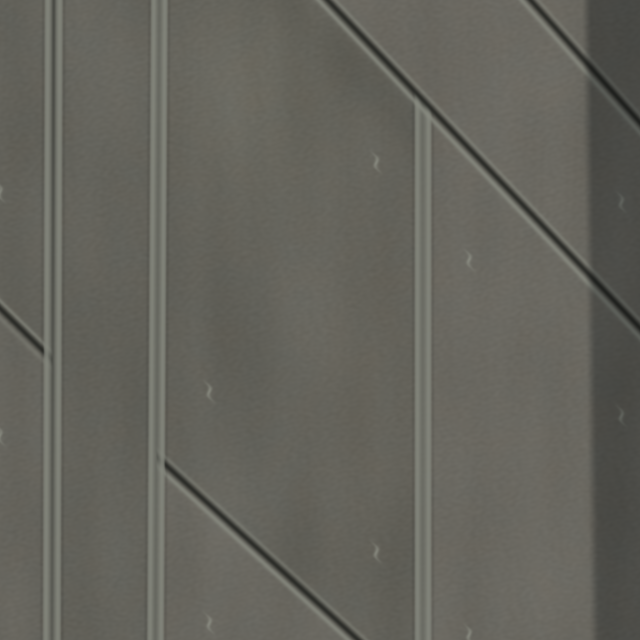
A Shadertoy shader for this texture:

```glsl
#define PANEL vec3(0.385, 0.381, 0.352)
#define PALE_PANEL vec3(0.422, 0.413, 0.384)
#define RIDGE vec3(0.535, 0.545, 0.505)
#define GROOVE vec3(0.15, 0.155, 0.14)
#define SHADOW_GAIN vec3(0.705, 0.72, 0.73)
#define GRAIN 0.022
#define MOTTLE 0.026

vec2 hashGradient(vec2 cell) {
    vec2 q = vec2(dot(cell, vec2(127.1, 311.7)), dot(cell, vec2(269.5, 183.3)));
    return fract(sin(q) * 43758.5) * 2.0 - 1.0;
}

float gradientNoise(vec2 p) {
    vec2 i = floor(p), f = fract(p);
    vec2 w = f * f * f * (f * (f * 6.0 - 15.0) + 10.0);
    vec2 e = vec2(0.0, 1.0);
    float low = mix(dot(hashGradient(i), f),
                    dot(hashGradient(i + e.yx), f - e.yx), w.x);
    float high = mix(dot(hashGradient(i + e.xy), f - e.xy),
                     dot(hashGradient(i + e.yy), f - e.yy), w.x);
    return mix(low, high, w.y);
}

float bell(float d, float width) {
    return exp(-d * d / (width * width));
}

float step01(float edge, float x) {
    return smoothstep(edge - 0.002, edge + 0.002, x);
}

// Signed distance to a line falling to the right; positive above it
float slantDistance(vec2 p, vec2 anchor, float fall) {
    return (p.y - anchor.y + fall * (p.x - anchor.x)) / sqrt(1.0 + fall * fall);
}

// Upright joint: pale strip, two bright lips and a hollow between them
void drawSeam(inout vec3 col, float d, float halfWidth, float hollow, float mask) {
    float body = 1.0 - smoothstep(halfWidth - 0.002, halfWidth + 0.002, abs(d));
    float lips = bell(abs(d) - halfWidth * 0.68, 0.0036);
    float rim = bell(abs(d) - halfWidth - 0.003, 0.0025);
    col *= 1.0 - 0.08 * rim * mask;
    col = mix(col, RIDGE * 0.88, body * 0.7 * mask);
    col = mix(col, RIDGE, lips * 0.6 * mask);
    col *= 1.0 - hollow * bell(d, 0.0035) * mask;
}

// Slanted joint: dark slit with a lit edge on each side
void drawSlit(inout vec3 col, float d, float lower, float upper, float mask) {
    col = mix(col, RIDGE, bell(d + 0.0105, 0.0042) * lower * mask);
    col = mix(col, RIDGE, bell(d - 0.0085, 0.0034) * upper * mask);
    col = mix(col, GROOVE, bell(d, 0.0048) * 0.9 * mask);
}

// Small bent scratch
float scratch(vec2 p) {
    float bend = -0.28 * p.y + 0.003 * sin(p.y * 240.0);
    return bell(p.x - bend, 0.0034) * bell(p.y, 0.012);
}

void mainImage(out vec4 fragColor, in vec2 fragCoord) {
    vec2 uv = fragCoord / iResolution.xy;

    // Joint layout
    float seamLeft = uv.x - mix(0.081, 0.084, uv.y);
    float seamMid = uv.x - mix(0.243, 0.249, uv.y);
    float seamRight = uv.x - 0.661;
    float slitMain = slantDistance(uv, vec2(0.512, 1.0), 1.05);
    float slitCorner = slantDistance(uv, vec2(0.829, 1.0), 1.12);
    float slitLeft = slantDistance(uv, vec2(0.0, 0.518), 0.98);
    float slitLow = slantDistance(uv, vec2(0.245, 0.286), 0.909);
    float aboveMain = step01(0.0, slitMain);
    float rightOfSeam = step01(0.0, seamRight);
    float leftOfSeam = 1.0 - step01(0.0, seamLeft);
    float pastMid = step01(0.0, seamMid);

    // Panel tones
    vec3 col = PANEL;
    col = mix(col, PALE_PANEL, max(aboveMain * 0.85, rightOfSeam * 0.8));
    col = mix(col, PALE_PANEL, 0.65 * pastMid * (1.0 - step01(0.0, slitLow)));
    col = mix(col, PALE_PANEL, 0.5 * leftOfSeam * (1.0 - step01(0.0, slitLeft)));
    col += 0.02 * bell(uv.x - 0.15, 0.07) * smoothstep(0.5, 1.0, uv.y);
    col += vec3(0.022, 0.02, 0.014) * bell(uv.x - 0.4, 0.14) * bell(uv.y - 0.84, 0.2);
    col += vec3(0.012, 0.007, 0.003) * bell(uv.x - 0.57, 0.08) * bell(uv.y - 0.4, 0.3);
    col -= 0.02 * bell(slitMain + 0.045, 0.035) * (1.0 - rightOfSeam);

    // Weathered streaks and fine grain
    float streaks = gradientNoise(uv * vec2(17.0, 3.0) + 4.0);
    float clouds = gradientNoise(uv * vec2(7.0, 6.0) + 19.0);
    float grain = gradientNoise(vec2(uv.x + uv.y * 0.4, uv.y - uv.x * 0.3) * vec2(95.0, 150.0));
    float tint = gradientNoise(uv * 24.0 + 41.0);
    col += MOTTLE * (streaks + clouds) + GRAIN * grain;
    col += tint * vec3(0.009, 0.0, -0.006);

    // Joints
    drawSlit(col, slitLeft, 0.35, 0.6, leftOfSeam);
    drawSlit(col, slitLow, 0.75, 0.4, pastMid);
    drawSeam(col, seamLeft, 0.0135, 0.2 + 0.15 * uv.y, 1.0);
    drawSeam(col, seamMid, 0.0125, 0.1, 1.0);
    drawSeam(col, seamRight, 0.0125, 0.07, 1.0 - aboveMain);
    drawSlit(col, slitMain, 0.75, 0.5, 1.0);
    drawSlit(col, slitCorner, 0.7, 0.4, 1.0);

    // Scratches in columns: x, lowest y, spacing
    vec3 columns[5] = vec3[5](
        vec3(0.0, 0.32, 0.38), vec3(0.327, 0.026, 0.362), vec3(0.588, 0.137, 0.609),
        vec3(0.733, 0.008, 0.586), vec3(0.971, 0.35, 0.334));
    for (int i = 0; i < 5; i++) {
        for (int row = 0; row < 2; row++) {
            vec2 center = vec2(columns[i].x, columns[i].y + float(row) * columns[i].z);
            col = mix(col, RIDGE * 1.08, 0.65 * scratch(uv - center));
        }
    }

    // Shaded strip on the right
    float shadowEdge = mix(0.929, 0.916, uv.y);
    float shade = smoothstep(shadowEdge - 0.009, shadowEdge + 0.009, uv.x);
    col *= mix(vec3(1.0), SHADOW_GAIN, shade * mix(0.9, 1.05, uv.y));

    fragColor = vec4(clamp(col, 0.0, 1.0), 1.0);
}
```
